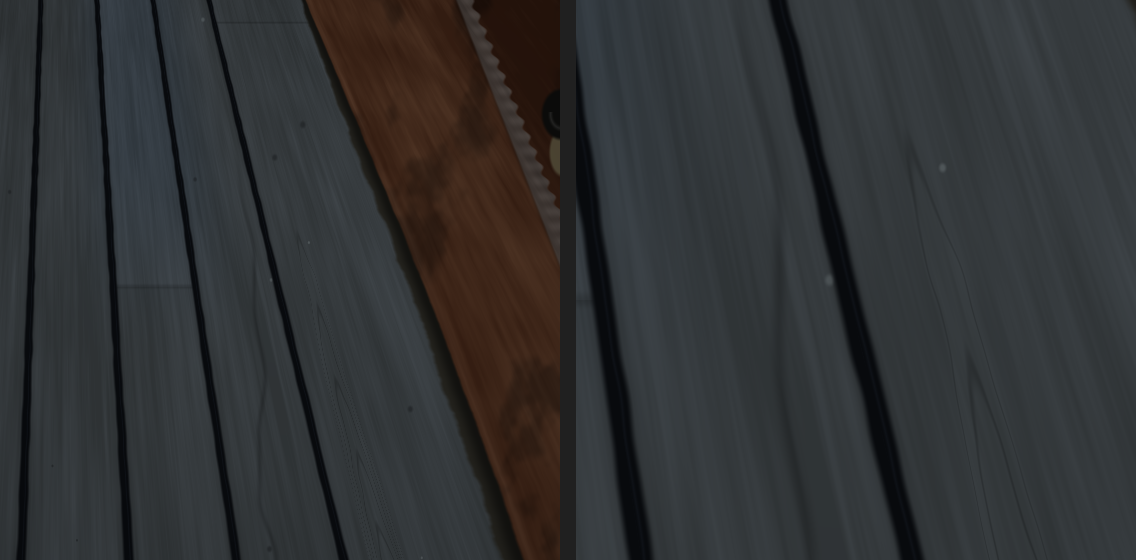
Left, the full canvas; right, a detail of the centre.
Write a three.js fragment shader that draws this texture.

```glsl
// Weathered grey deck planks with dark caulked seams, beside a brown timber board.
varying vec2 vUv;

float hash(vec2 p) {
  return fract(sin(dot(p, vec2(127.1, 311.7))) * 43758.5453);
}

float noise(vec2 p) {
  vec2 i = floor(p), f = fract(p);
  f = f * f * (3.0 - 2.0 * f);
  return mix(mix(hash(i), hash(i + vec2(1.0, 0.0)), f.x),
             mix(hash(i + vec2(0.0, 1.0)), hash(i + 1.0), f.x), f.y);
}

float fbm(vec2 p) {
  float sum = 0.0, amp = 0.5;
  for (int i = 0; i < 4; i++) {
    sum += amp * noise(p);
    p = p * 2.03 + 17.3;
    amp *= 0.5;
  }
  return sum;
}

// Soft line of the given half width around zero
float line(float d, float halfWidth, float soft) {
  return 1.0 - smoothstep(halfWidth - soft, halfWidth + soft, abs(d));
}

// lane: x counts planks across, y is depth along them
vec3 deck(vec2 p, vec2 lane) {
  float id = floor(lane.x);
  if (id > 3.0) id = 3.0;

  // Butt joints split each plank into boards of differing tint
  float run = lane.y * 0.55 - 0.068 + 0.35 * id;
  float board = hash(vec2(id + 5.0, floor(run)));
  float joint = line(run - floor(run + 0.5), 0.0015, 0.0015);

  // Grain stretched along the plank
  float broad = fbm(vec2(lane.x * 3.0 + id * 9.0, lane.y * 4.0));
  float fine = fbm(vec2(lane.x * 24.0, lane.y * 7.0 + id * 5.0));
  float fibre = noise(vec2(lane.x * 75.0, lane.y * 16.0));
  float tone = 0.36 + 0.9 * (broad - 0.47) + 0.65 * (fine - 0.47)
             + 0.16 * (fibre - 0.5) + 0.35 * (board - 0.5);
  vec3 col = mix(vec3(0.180, 0.197, 0.205), vec3(0.256, 0.279, 0.298), clamp(tone, 0.0, 1.0));

  // Bluer sheen on the upper middle boards
  float sheen = line(lane.x - 1.6, 0.8, 0.5) * smoothstep(0.35, 0.75, p.y);
  col += vec3(-0.004, 0.008, 0.024) * sheen;
  col *= 1.0 - 0.16 * joint;

  // Nested cathedral arches on the wide plank
  float d = lane.x - 3.42 + 0.18 * (fbm(lane * vec2(2.0, 6.0)) - 0.47);
  float arch = p.y + 20.0 * d * d;
  float rings = line(fract(arch / 0.13 + 0.05) - 0.5, 0.07, 0.07);
  float archMask = step(3.0, lane.x) * (1.0 - smoothstep(0.56, 0.63, arch));
  col *= 1.0 + archMask * (0.06 - 0.19 * rings);

  // Wandering dark streak along the neighbouring plank
  float streak = lane.x - 2.28 - 0.85 * p.y + 0.2 * (noise(vec2(p.y * 9.0, 3.0)) - 0.5);
  col *= 1.0 - 0.2 * line(streak, 0.02, 0.025) * (1.0 - smoothstep(0.5, 0.75, p.y));

  // Scattered dark pits and pale chips
  for (int i = 0; i < 14; i++) {
    float k = float(i);
    vec2 spot = vec2(hash(vec2(k, 1.7)) * 0.8, hash(vec2(k, 8.3)));
    float radius = 0.002 + 0.004 * hash(vec2(k, 4.1));
    float pit = 1.0 - smoothstep(radius * 0.3, radius * 1.3, length((p - spot) * vec2(1.0, 0.8)));
    vec3 mark = mod(k, 4.0) < 1.0 ? vec3(0.36, 0.39, 0.40) : vec3(0.11, 0.12, 0.13);
    col = mix(col, mark, 0.6 * pit);
  }

  // Caulked seams with a faint crown
  float seam = lane.x - clamp(floor(lane.x + 0.5), 0.0, 3.0);
  seam += 0.012 * (noise(vec2(lane.y * 50.0, id)) - 0.5);
  col *= 1.0 - 0.12 * line(seam, 0.07, 0.04);
  col = mix(col, vec3(0.030, 0.038, 0.050), line(seam, 0.043, 0.016));
  return col + vec3(0.025, 0.03, 0.04) * line(seam - 0.012, 0.004, 0.008);
}

// across: distance from the board's left edge, in plank widths
vec3 timber(vec2 p, float across, float depth) {
  float stain = fbm(vec2(across * 1.3 + 4.0, depth * 5.0));
  float grain = fbm(vec2(across * 15.0, depth * 9.0));
  float tone = 0.45 + 1.4 * (stain - 0.47) + 0.6 * (grain - 0.47) - 0.12 * across;
  vec3 col = mix(vec3(0.205, 0.115, 0.070), vec3(0.325, 0.220, 0.155), clamp(tone, 0.0, 1.0));
  col *= 1.0 - 0.3 * smoothstep(0.55, 0.75, fbm(p * vec2(13.0, 9.0) + 2.0));
  col += vec3(0.05, 0.045, 0.04) * line(across - 0.06, 0.03, 0.06);

  // Grey scalloped strip, with darker wood beyond it
  float down = 1.0 - p.y;
  float left = p.x - 0.815 - 0.39 * down;
  float tooth = 0.5 + 0.5 * cos(6.2832 * down / 0.027);
  float right = p.x - 0.838 - 0.415 * down - 0.008 * tooth;
  col = mix(col, col * vec3(0.72, 0.66, 0.62), smoothstep(-0.003, 0.003, right));
  col *= 1.0 - 0.35 * line(left, 0.002, 0.006);
  float strip = smoothstep(-0.003, 0.003, left) * (1.0 - smoothstep(-0.003, 0.003, right));
  vec3 stripCol = vec3(0.235, 0.205, 0.190) + 0.05 * tooth * smoothstep(0.0, 0.02, left);
  col = mix(col, stripCol * (0.85 + 0.3 * grain), strip);

  // Dark fitting with a pale lower part at the right border
  float pale = length((p - vec2(1.005, 0.728)) / vec2(0.024, 0.043));
  float dark = length((p - vec2(1.003, 0.796)) / vec2(0.036, 0.046));
  col = mix(col, vec3(0.30, 0.27, 0.20), 1.0 - smoothstep(0.85, 1.1, pale));
  col = mix(col, vec3(0.045, 0.045, 0.040), 1.0 - smoothstep(0.88, 1.08, dark));
  return col + 0.12 * line(dark - 0.55, 0.04, 0.12) * step(p.y, 0.80);
}

void main() {
  vec2 p = vUv;
  // Plank width shrinks upward toward a vanishing point
  float width = mix(0.192, 0.100, p.y);
  vec2 lane = vec2((p.x - mix(0.038, 0.073, p.y)) / width, 0.192 / width);

  // Ragged shadow gap between deck and board
  float rough = 0.07 * (fbm(vec2(p.y * 32.0, 6.0)) - 0.47);
  float across = lane.x - 4.67 - 0.05 * p.y - 0.32 * p.y * (1.0 - p.y) + 0.4 * rough;
  float gapWidth = mix(0.20, 0.09, pow(p.y, 6.0)) + rough;
  vec3 gap = mix(vec3(0.135, 0.130, 0.110), vec3(0.070, 0.068, 0.058),
                 smoothstep(-0.2, -0.03, across));

  vec3 col = mix(deck(p, lane), gap, smoothstep(-0.03, 0.03, across + gapWidth));
  col = mix(col, timber(p, across, lane.y), smoothstep(-0.02, 0.02, across));
  col *= 1.03 - 0.22 * dot(p - 0.5, p - 0.5);
  gl_FragColor = vec4(col, 1.0);
}
```
